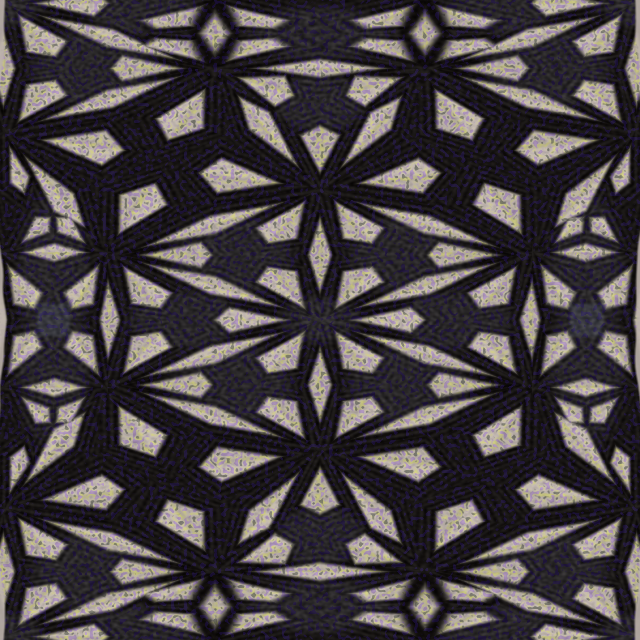
A three.js fragment shader for this pattern:

```glsl
varying vec2 vUv;

const float SPAN = 7.68;       // canvas width in design units
const float HALF_TURN = 3.8;   // p and HALF_TURN - p carry the same pieces

const vec3 INK = vec3(0.088, 0.078, 0.072);
const vec3 SLATE = vec3(0.16, 0.152, 0.155);
const vec3 VIOLET = vec3(0.13, 0.09, 0.24);
const vec3 CREAM = vec3(0.74, 0.70, 0.67);
const vec3 STRAW = vec3(0.72, 0.71, 0.47);
const vec3 LILAC = vec3(0.64, 0.54, 0.71);
const vec3 MOSS = vec3(0.37, 0.38, 0.34);

vec2 gradientAt(vec2 cell) {
  float angle = 6.2832 * fract(sin(dot(cell, vec2(127.1, 311.7))) * 4375.85);
  return vec2(cos(angle), sin(angle));
}

float gradientNoise(vec2 p) {
  vec2 i = floor(p), f = fract(p);
  vec2 u = f * f * (3.0 - 2.0 * f);
  vec2 e = vec2(1.0, 0.0);
  float a = dot(gradientAt(i), f);
  float b = dot(gradientAt(i + e.xy), f - e.xy);
  float c = dot(gradientAt(i + e.yx), f - e.yx);
  float d = dot(gradientAt(i + e.xx), f - e.xx);
  return mix(mix(a, b, u.x), mix(c, d, u.x), u.y);
}

vec2 nearer(vec2 a, vec2 b) {
  return a.x < b.x ? a : b;
}

// x: distance to the outline, y: offset from the ridge, -1 to 1
vec2 skewKite(vec2 p, vec2 tip, vec2 end, float shoulder, float halfWidth, float skew) {
  vec2 axis = end - tip;
  float len = length(axis);
  axis /= len;
  vec2 q = vec2(dot(p - tip, axis), dot(p - tip, vec2(-axis.y, axis.x)));
  vec2 front = normalize(vec2(-halfWidth, shoulder * len));
  vec2 back = normalize(vec2(halfWidth, (1.0 - shoulder) * len));
  vec2 h = vec2(q.x - skew * q.y, abs(q.y));
  return vec2(max(dot(h, front), dot(h - vec2(len, 0.0), back)), q.y / halfWidth);
}

vec2 kite(vec2 p, vec2 tip, vec2 end, float shoulder, float halfWidth) {
  return skewKite(p, tip, end, shoulder, halfWidth, 0.0);
}

// Upright lens with four kites around it
vec2 rosette(vec2 p, vec2 scale) {
  p = abs(p) / scale;
  vec2 lens = kite(p, vec2(0.0, -0.38), vec2(0.0, 0.38), 0.5, 0.12);
  vec2 petal = skewKite(p, vec2(0.22, 0.60), vec2(0.61, 0.16), 0.76, 0.2, 0.5);
  return nearer(lens, petal) * vec2(min(scale.x, scale.y), 1.0);
}

// Star pieces shared by the centre and the corners
vec2 starField(vec2 p) {
  vec2 f = vec2(p.x, abs(p.y - 0.78));
  vec2 d = rosette(p - vec2(0.0, 0.78), vec2(1.0));
  d = nearer(d, kite(p, vec2(0.49, 0.0), vec2(1.23, 0.0), 0.8, 0.13));
  d = nearer(d, kite(f, vec2(0.64, 0.57), vec2(1.92, 0.16), 0.5, 0.09));
  d = nearer(d, kite(f, vec2(2.04, 0.0), vec2(1.32, 0.0), 0.84, 0.13));
  d = nearer(d, kite(p, vec2(0.55, 1.65), vec2(1.42, 1.76), 0.75, 0.19));
  d = nearer(d, skewKite(p, vec2(2.39, 1.07), vec2(1.99, 1.62), 0.67, 0.24, 0.45));
  return nearer(d, kite(p, vec2(0.33, 1.92), vec2(0.94, 2.64), 0.65, 0.14));
}

vec2 topField(vec2 p) {
  vec2 d = kite(p, vec2(0.0, 1.81), vec2(0.0, 2.31), 0.8, 0.21);
  d = nearer(d, kite(p, vec2(0.92, 2.89), vec2(0.34, 2.70), 0.75, 0.17));
  d = nearer(d, kite(p, vec2(-0.62, 3.02), vec2(0.62, 3.02), 0.5, 0.09));
  return nearer(d, rosette(p - vec2(1.26, 3.44), vec2(1.1, 0.48)));
}

vec2 sideField(vec2 p) {
  vec2 s = vec2(3.2 - abs(p.x - 3.2), p.y);
  float squeeze = s.x > 2.54 ? 0.68 : 1.0;
  vec2 d = rosette(s - vec2(2.54, 0.0), vec2(squeeze, 1.0));
  d = nearer(d, kite(p, vec2(2.89, 0.81), vec2(3.49, 0.81), 0.5, 0.09));
  d = nearer(d, kite(s, vec2(2.87, 0.97), vec2(3.14, 1.21), 0.72, 0.10));
  return nearer(d, kite(p, vec2(3.70, 2.0), vec2(3.56, 1.55), 0.7, 0.10));
}

float blob(vec2 p, vec2 centre, vec2 radius) {
  return 1.0 - smoothstep(0.65, 1.05, length((p - centre) / radius));
}

// Slate patches between the dark straps
float slateField(vec2 p) {
  float hub = blob(p, vec2(0.0), vec2(0.55, 0.32));
  float wing = blob(p, vec2(1.08, 0.78), vec2(0.85, 0.55));
  return max(max(hub, wing), blob(p, vec2(1.6, 0.0), vec2(0.8, 0.4)));
}

void main() {
  vec2 centred = (vUv - 0.5) * SPAN;
  vec2 p = abs(centred);
  vec2 turned = HALF_TURN - p;
  float grain = gradientNoise(vUv * 150.0);
  float ripple = gradientNoise(vUv * vec2(130.0, 170.0) + 31.0);
  vec2 piece = nearer(starField(p), starField(turned));
  piece = nearer(piece, nearer(topField(p), sideField(p)));

  // Ground
  float slate = max(slateField(p), slateField(turned));
  slate = max(slate, blob(p, vec2(0.0, 2.6), vec2(0.6, 0.4)));
  slate = max(slate, blob(p, vec2(0.0, 3.44), vec2(0.95, 0.36)));
  slate = max(slate, blob(p, vec2(3.2, 0.55), vec2(0.5, 1.1)));
  vec3 color = mix(INK, SLATE, slate) * (1.0 + 0.6 * ripple);
  color = mix(color, VIOLET, 0.9 * smoothstep(0.08, 0.24, grain));
  vec2 tile = abs(p - vec2(3.2, 0.0));
  color += (1.0 - smoothstep(0.17, 0.23, max(tile.x, tile.y))) * vec3(0.06, 0.07, 0.09);

  // Fine rings that fade away from each outline
  color += 0.045 * sin(85.0 * piece.x) * exp(-4.0 * abs(piece.x));

  // Faceted pale pieces
  float ridge = 1.0 - smoothstep(0.06, 0.22, abs(piece.y + 0.1));
  vec3 stone = mix(CREAM, STRAW, clamp(0.6 * ridge + 2.0 * ripple, 0.0, 1.0));
  stone = mix(stone, LILAC, 0.9 * smoothstep(0.08, 0.28, grain));
  stone = mix(stone, MOSS, 0.7 * smoothstep(0.14, 0.42, -grain));
  stone *= 0.98 + 0.06 * smoothstep(-0.2, 0.2, piece.y) + 0.2 * ripple;
  color = mix(color, stone, 1.0 - smoothstep(-0.015, 0.04, piece.x));

  // Frayed light rim, widest at the corners and the middle of each side
  float fray = 0.06 * cos(1.65 * p.y) + 0.04 * gradientNoise(centred * 2.5);
  float rim = 0.5 * SPAN - p.x;
  color = mix(color, CREAM, 0.9 * (1.0 - smoothstep(fray - 0.02, fray + 0.02, rim)));

  gl_FragColor = vec4(color, 1.0);
}
```
